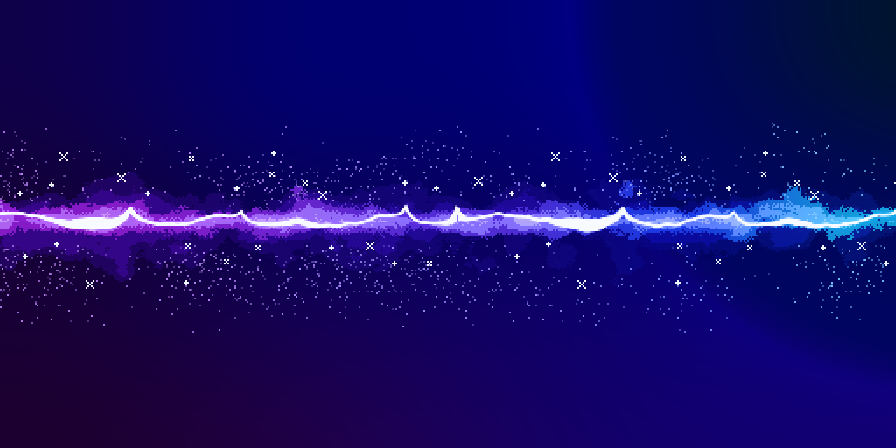
A WebGL 2 fragment shader for this background:

```glsl
#version 300 es
precision highp float;
uniform vec2 u_resolution;
out vec4 fragColor;

const float PERIOD = 1.099;

float hash(vec2 p) {
  vec3 h = fract(vec3(p.xyx) * 0.1031);
  h += dot(h, h.yzx + 33.33);
  return fract((h.x + h.y) * h.z);
}

float noise(vec2 p) {
  vec2 i = floor(p), f = fract(p);
  f = f * f * (3.0 - 2.0 * f);
  return mix(mix(hash(i), hash(i + vec2(1, 0)), f.x),
             mix(hash(i + vec2(0, 1)), hash(i + 1.0), f.x), f.y);
}

float fbm(vec2 p) {
  float sum = 0.0, amp = 0.53;
  for (int i = 0; i < 4; i++) {
    sum += amp * noise(p);
    p = p * 2.07 + 11.3;
    amp *= 0.5;
  }
  return sum;
}

// Signed horizontal distance to the nearest repeat of a feature
float offsetTo(float x, float center) {
  return mod(x - center + 0.5 * PERIOD, PERIOD) - 0.5 * PERIOD;
}

float bump(float x, float center, float width) {
  float d = offsetTo(x, center) / width;
  return exp(-d * d);
}

float spike(float x, float center, float width) {
  return exp(-abs(offsetTo(x, center)) / width);
}

// Height of the energy filament: broad swells with sharp crests
float filament(float x) {
  float y = 0.496 + 0.026 * bump(x, 0.026, 0.104) + 0.023 * bump(x, 0.495, 0.06);
  y += 0.010 * bump(x, 0.664, 0.035) + 0.025 * bump(x, 0.875, 0.065);
  y += 0.037 * spike(x, 0.292, 0.024) + 0.017 * spike(x, 0.539, 0.011);
  y += 0.023 * spike(x, 0.906, 0.009) + 0.027 * spike(x, 1.021, 0.011);
  return y + 0.006 * (noise(vec2(x * 45.0, 2.0)) - 0.5);
}

vec3 energyTint(float x) {
  vec3 c = mix(vec3(0.60, 0.12, 0.90), vec3(0.36, 0.20, 0.96), smoothstep(0.2, 1.1, x));
  c = mix(c, vec3(0.12, 0.25, 1.0), smoothstep(1.1, 1.5, x));
  return mix(c, vec3(0.08, 0.70, 0.98), smoothstep(1.5, 1.95, x));
}

vec3 backdrop(vec2 p) {
  vec3 top = mix(vec3(0.06, 0.0, 0.29), vec3(0.0, 0.0, 0.44), smoothstep(0.0, 0.75, p.x));
  vec3 bottom = mix(vec3(0.11, 0.0, 0.18), vec3(0.07, 0.0, 0.42), smoothstep(0.0, 1.6, p.x));
  bottom.r += 0.03 * exp(-5.0 * dot(p - vec2(0.75, 0.0), p - vec2(0.75, 0.0)));
  vec3 c = mix(bottom, top, smoothstep(-0.1, 0.9, p.y));
  c.b -= 0.04 * exp(-pow((p.y - 0.53) / 0.18, 2.0));
  // Large dark disc at the right with a faint blue rim
  float rim = length(p - vec2(2.16, 1.0)) - 0.885;
  vec3 disc = mix(vec3(0.0, 0.02, 0.37), vec3(0.0, 0.08, 0.18),
                  smoothstep(0.1, 0.8, -rim) * smoothstep(0.3, 0.9, p.y));
  c = mix(c, disc, smoothstep(0.02, -0.12, rim));
  c.b += 0.07 * exp(-abs(rim) / (rim > 0.0 ? 0.14 : 0.04));
  return c;
}

// Crosses and diagonal glints, one per jittered tile
float sparkles(vec2 q) {
  vec2 tile = floor(q / 20.0);
  vec2 center = tile * 20.0 + 3.0 + floor(14.0 * vec2(hash(tile + 3.1), hash(tile + 8.7)));
  vec2 d = abs(q - center);
  float kind = hash(tile + 21.0);
  float reach = kind > 0.75 ? 2.0 : 1.0;
  float shape = kind > 0.5 ? abs(d.x - d.y) : min(d.x, d.y);
  float height = abs((center.y + 0.5) / 256.0 - 0.515);
  float present = step(hash(tile + 47.0), 0.65) * step(0.03, height) * step(height, 0.15);
  return present * step(shape, 0.1) * step(max(d.x, d.y), reach);
}

void main() {
  vec2 p = gl_FragCoord.xy / u_resolution.y;
  vec2 q = floor(p * 256.0);
  vec2 cell = (q + 0.5) / 256.0;
  vec2 wrapped = vec2(mod(q.x, floor(PERIOD * 256.0)), q.y);
  vec3 tint = energyTint(p.x);
  vec3 color = backdrop(p);

  // Stepped, lightly dithered clouds around the filament
  vec2 parity = mod(q, 2.0);
  float dither = mod(2.0 * parity.x + 3.0 * parity.y, 4.0) / 4.0 - 0.375;
  float d = cell.y - 0.507;
  float crests = bump(cell.x, 0.30, 0.03) + bump(cell.x, 0.675, 0.045);
  float drop = bump(cell.x, 0.275, 0.02);
  float haloWidth = d > 0.0 ? 0.058 + 0.03 * crests : 0.07 + 0.05 * drop;
  float halo = 1.0 - abs(d) / haloWidth + 2.4 * (fbm(cell * vec2(12.0, 15.0)) - 0.5);
  halo += 0.1 * dither;
  color = mix(color, tint * vec3(0.28, 0.15, 0.55), 0.55 * step(0.0, halo));
  color = mix(color, tint * vec3(0.42, 0.2, 0.70), 0.6 * step(0.45, halo));
  float glowWidth = 0.028 + (d > 0.0 ? 0.03 * crests : 0.006 * drop);
  float glow = 1.0 - abs(d) / glowWidth + 2.2 * (fbm(cell * vec2(17.0, 24.0) + 7.0) - 0.5);
  glow += 0.16 * dither + 0.3 * (hash(q + 13.0) - 0.5);
  color = mix(color, tint * 0.86, step(0.05, glow));
  color = mix(color, mix(tint, vec3(0.8, 0.84, 1.0), 0.36), step(0.55, glow));
  color = mix(color, mix(tint, vec3(0.9, 0.92, 1.0), 0.6), step(1.15, glow));

  // White-hot filament, thickened in the troughs
  float y = filament(cell.x);
  float slope = (filament(cell.x + 0.002) - filament(cell.x - 0.002)) / 0.004;
  float thickness = 0.0035 + 0.011 * bump(cell.x, 0.21, 0.07) + 0.004 * bump(cell.x, 0.67, 0.05);
  thickness += 0.005 * bump(cell.x, 1.02, 0.025);
  float dist = abs(cell.y - y) / sqrt(1.0 + slope * slope);
  color += tint * 0.15 * exp(-dist / 0.008);
  color = mix(color, vec3(0.97, 0.98, 1.0), smoothstep(0.0015, -0.0015, dist - thickness));

  // Fine dust above and below, with larger glints
  float away = abs(d + 0.01);
  float density = smoothstep(0.03, 0.08, away) * smoothstep(0.25, 0.08, away);
  density *= 0.012 + 0.075 * smoothstep(0.3, 0.75, noise(cell * 7.0 + 4.0));
  float dust = step(hash(wrapped + 5.0), density) * step(away, 0.24);
  float shine = 0.3 + 0.7 * hash(wrapped + 71.0);
  color = mix(color, mix(tint, vec3(0.85, 0.9, 1.0), 0.5), dust * shine);
  color = mix(color, vec3(0.93, 0.96, 1.0), sparkles(wrapped));

  fragColor = vec4(clamp(color, 0.0, 1.0), 1.0);
}
```
